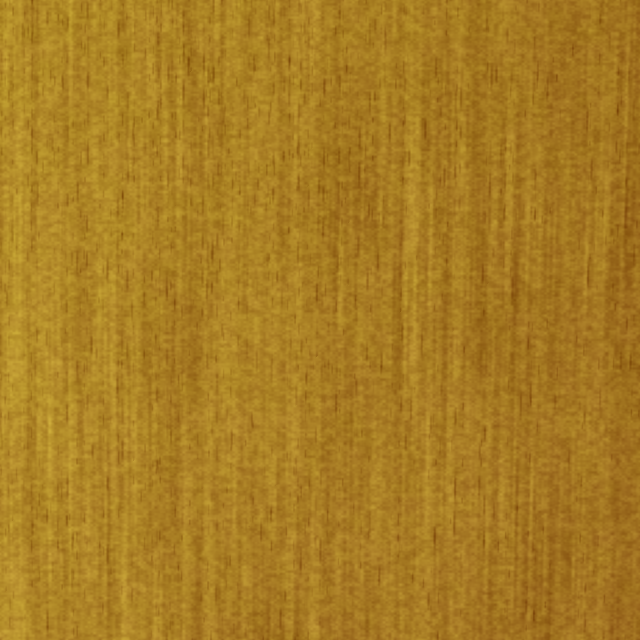
Give the GLSL for this texture, as a WebGL 1 fragment shader.

```glsl
precision highp float;
// Golden, straight-grained wood: layers of vertically stretched value noise
// form thin fibres, chosen columns carry broken lines of dark pores, and soft
// speckle roughens the surface. Light falls off gently from left to right.

#define FIBRE_COUNT 128.0
#define FIBRE_CONTRAST 0.62
#define BAND_CONTRAST 0.24
#define MOTTLE_CONTRAST 0.20
#define SPECKLE_CONTRAST 0.56
#define LIGHT_FALLOFF 0.56
#define PORE_CHANCE 0.17
#define PORE_DEPTH 0.70
#define GRAIN_LEAN 0.03
#define DARK_WOOD vec3(0.58, 0.40, 0.088)
#define LIGHT_WOOD vec3(0.71, 0.56, 0.17)

uniform vec2 u_resolution;

float hash(vec2 p) {
  vec3 q = fract(vec3(p.xyx) * 0.1031);
  q += dot(q, q.yzx + 33.33);
  return fract((q.x + q.y) * q.z);
}

// Smooth value noise centred on zero, from -0.5 to 0.5.
float noise(vec2 p) {
  vec2 cell = floor(p);
  vec2 f = fract(p);
  f = f * f * (3.0 - 2.0 * f);
  float low = mix(hash(cell), hash(cell + vec2(1.0, 0.0)), f.x);
  float high = mix(hash(cell + vec2(0.0, 1.0)), hash(cell + 1.0), f.x);
  return mix(low, high, f.y) - 0.5;
}

// Thin fibres: long running ones, shorter ones and hair-fine ones.
float fibres(vec2 p) {
  float running = noise(vec2(p.x * FIBRE_COUNT, p.y * 1.4 + 7.0));
  float coarse = noise(vec2(p.x * FIBRE_COUNT * 0.7 + 19.0, p.y * 4.0));
  float fine = noise(vec2(p.x * FIBRE_COUNT * 1.7 + 31.0, p.y * 9.0));
  return 0.75 * running + 0.55 * coarse + 0.6 * fine;
}

// Tapered dashes in tall cells, gathered into a few columns.
float pores(vec2 p, vec2 grid, float seed) {
  vec2 q = p * grid;
  float column = hash(vec2(floor(q.x) + 5.0, seed));
  q.y += 9.0 * hash(vec2(floor(q.x), seed));
  vec2 cell = floor(q) + seed;
  vec2 f = fract(q);
  float centre = mix(0.42, 0.58, hash(cell + 17.0));
  float halfLength = mix(0.2, 0.49, hash(cell + 43.0));
  float across = 1.0 - smoothstep(0.03, 0.4, abs(f.x - centre));
  float along = 1.0 - smoothstep(0.3 * halfLength, halfLength, abs(f.y - 0.5));
  float strength = mix(0.25, 1.0, hash(cell + 71.0));
  float chance = PORE_CHANCE * mix(1.5, 0.5, p.x) * mix(0.5, 1.5, p.y);
  chance *= 3.0 * column * column;
  return step(hash(cell), chance) * strength * across * along;
}

void main() {
  vec2 uv = gl_FragCoord.xy / u_resolution;

  // The grain leans slightly towards the right edge and wanders a little.
  vec2 p = uv;
  p.x -= GRAIN_LEAN * uv.x * uv.x * (uv.y - 0.5);
  p.x += 0.002 * noise(uv * vec2(4.0, 4.0));

  // Broad light, bands and blotches.
  float tone = 0.60 + LIGHT_FALLOFF * (0.5 - uv.x) + 0.06 * (uv.y - 0.5);
  tone -= 0.12 * smoothstep(0.9, 1.0, uv.x);
  tone += BAND_CONTRAST * noise(vec2(p.x * 36.0 + 5.0, p.y * 1.5));
  tone += MOTTLE_CONTRAST * noise(uv * vec2(9.0, 6.0) + 13.0);

  // Fibres fade in and out over the board.
  float fade = 1.0 + 0.9 * noise(uv * vec2(7.0, 5.0) + 50.0);
  tone += FIBRE_CONTRAST * fade * fibres(p);

  // Pores in two sizes.
  float dark = 0.0;
  for (int i = 0; i < 2; i++) {
    float k = float(i);
    vec2 grid = mix(vec2(128.0, 18.0), vec2(170.0, 34.0), k);
    dark += mix(1.0, 0.8, k) * pores(p, grid, 11.0 + 90.0 * k);
  }
  tone -= PORE_DEPTH * dark;

  // Soft speckle, a little wider than tall.
  float speckle = noise(uv * vec2(115.0, 150.0));
  speckle += 0.7 * noise(uv * vec2(230.0, 290.0) + 80.0);
  tone += SPECKLE_CONTRAST * speckle;

  // Yellower in the upper left, warmer in the lower right, with faint tints.
  vec3 colour = mix(DARK_WOOD, LIGHT_WOOD, max(tone, -1.3));
  float yellow = 0.5 * (uv.y - uv.x) + 0.8 * noise(uv * vec2(45.0, 38.0));
  colour += vec3(0.003, -0.002, 0.003) + yellow * vec3(-0.010, 0.008, -0.022);

  gl_FragColor = vec4(clamp(colour, 0.0, 1.0), 1.0);
}
```
